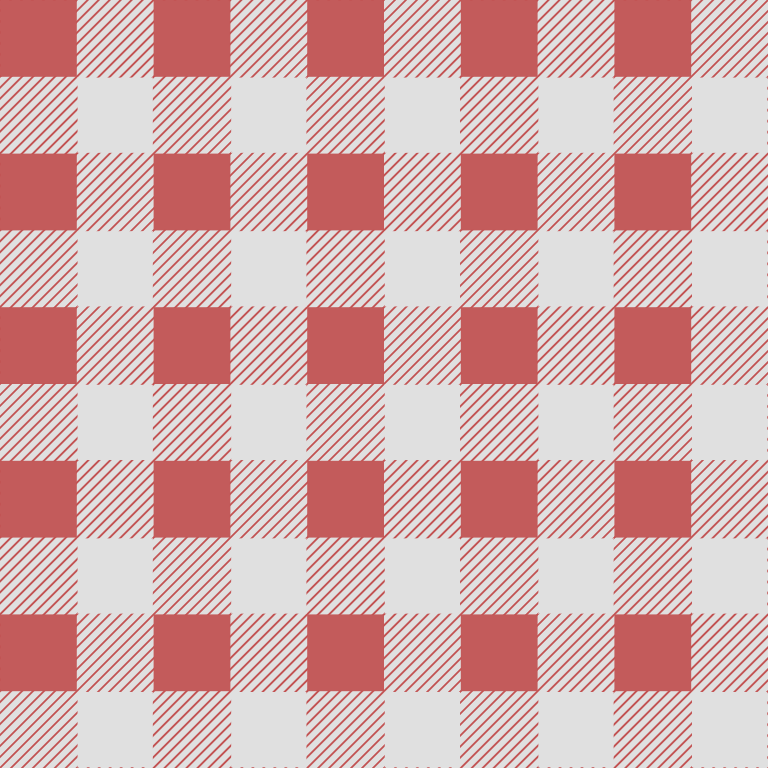
A WebGL 2 fragment shader for this pattern:

```glsl
#version 300 es
precision highp float;

#define REPEATS 5.0
#define STRIPES 14.0        // stripes per repeat, a whole number
#define STRIPE_COVER 0.24   // stripe width as a share of its spacing
#define OVERHANG 0.005      // stripe ends beyond their square, in repeats
#define CLOTH vec3(0.88)
#define SQUARE_RED vec3(0.765, 0.357, 0.357)
#define STRIPE_RED vec3(0.76, 0.32, 0.32)

uniform vec2 u_resolution;
out vec4 fragColor;

// Signed distance to alternating half-repeat bands, positive in the first half
vec2 bandDistance(vec2 p) {
  return 0.25 - abs(fract(p + 0.25) - 0.5);
}

// Edge coverage for a distance that is positive inside
float coverage(float inside, float pixel) {
  return clamp(inside / pixel + 0.5, 0.0, 1.0);
}

// Distance inside the nearest rising diagonal stripe
float stripeDistance(vec2 p) {
  float phase = (p.x - p.y) * STRIPES;
  float offset = abs(fract(phase + 0.5) - 0.5);
  return (0.5 * STRIPE_COVER - offset) / (STRIPES * sqrt(2.0));
}

void main() {
  vec2 p = gl_FragCoord.xy / u_resolution * REPEATS;
  float pixel = REPEATS / min(u_resolution.x, u_resolution.y);

  // Solid squares sit in the upper left quarter of each repeat
  vec2 band = bandDistance(p);
  float square = min(band.x, -band.y);

  // Hatched squares share an edge with the solid ones
  float hatch = max(min(band.x, band.y), min(-band.x, -band.y));
  float stripes = coverage(stripeDistance(p), pixel)
                * coverage(hatch + OVERHANG, pixel);

  vec3 color = mix(CLOTH, SQUARE_RED, coverage(square, pixel));
  color = mix(color, STRIPE_RED, stripes);
  fragColor = vec4(color, 1.0);
}
```
